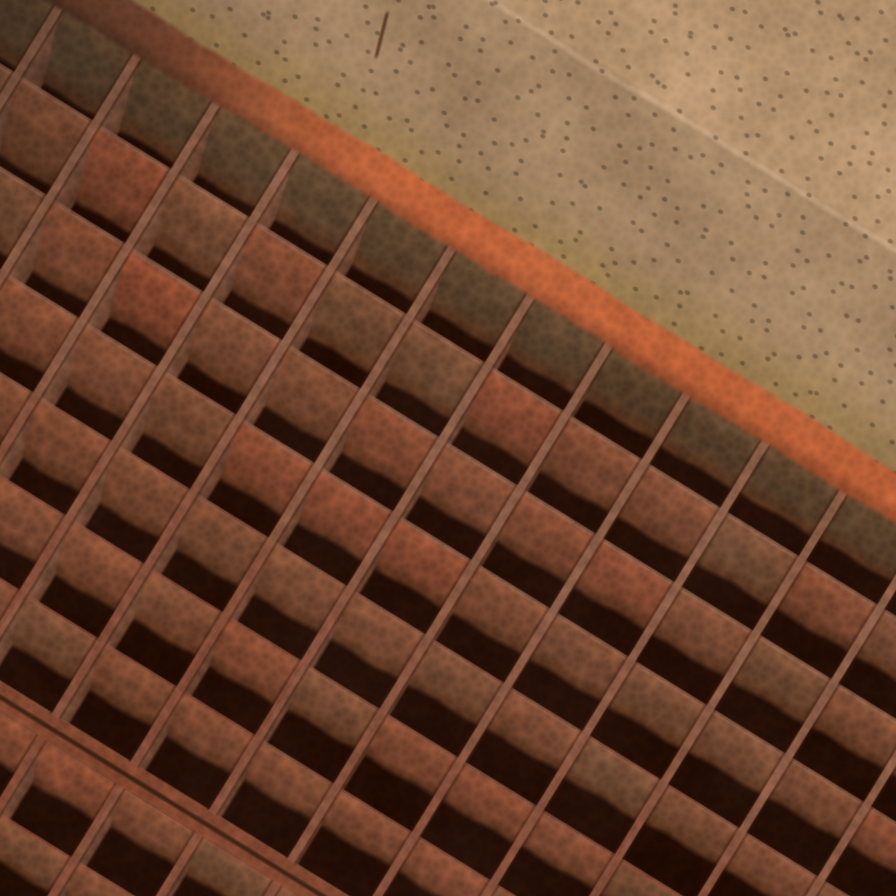
A Shadertoy shader for this texture:

```glsl
const vec3 HOLE = vec3(0.13, 0.05, 0.02);
const vec3 SHADE = vec3(0.32, 0.18, 0.10);
const vec3 RUST = vec3(0.46, 0.285, 0.20);
const vec3 EDGE = vec3(0.57, 0.385, 0.295);
const vec3 ORANGE = vec3(0.70, 0.36, 0.21);
const vec3 CONCRETE = vec3(0.66, 0.53, 0.40);
const vec3 MOSS = vec3(0.58, 0.46, 0.27);

const vec2 PITCH = vec2(0.1029, 0.0977);    // cell size along and across the rim
const vec2 ORIGIN = vec2(0.0602, -0.0352);  // corner of the first cell
const float SEAM = 0.662;                   // joint between two panels
const float SEAM_WIDTH = 0.028;

vec2 hash2(vec2 p) {
    return fract(sin(vec2(dot(p, vec2(127.1, 311.7)), dot(p, vec2(269.5, 183.3)))) * 43758.5);
}

// Distance to the nearest scattered point
float cellular(vec2 p) {
    vec2 base = floor(p);
    float nearest = 2.0;
    for (int y = -1; y <= 1; y++)
        for (int x = -1; x <= 1; x++) {
            vec2 n = base + vec2(x, y);
            nearest = min(nearest, length(n + hash2(n) - p));
        }
    return nearest;
}

// Smooth broad stains, about -1 to 1
float stains(vec2 p) {
    float sum = 0.0, amp = 0.5;
    for (int i = 0; i < 4; i++) {
        sum += amp * sin(p.x + 1.7 * sin(p.y)) * cos(p.y - 0.6 * p.x);
        p = mat2(1.5, 1.1, -1.1, 1.5) * p + 2.3;
        amp *= 0.6;
    }
    return sum;
}

float below(float x, float limit, float soft) {
    return 1.0 - smoothstep(limit - soft, limit + soft, x);
}

float band(float x, float lo, float hi, float soft) {
    return below(x, hi, soft) * (1.0 - below(x, lo, soft));
}

// Deep open cells: a front face, a side wall and the dark opening
vec3 grating(vec2 q, float grain, float soft) {
    vec2 g = q - vec2(0.0, q.y > SEAM ? SEAM_WIDTH : 0.0);
    vec2 cell = (g - ORIGIN) / PITCH;
    vec2 id = floor(cell), c = fract(cell);
    vec2 wear = hash2(id + 17.0);
    vec2 depth = vec2(max(0.32 - 0.30 * q.x, 0.005),
                      clamp(0.97 - 0.25 * q.x - 0.5 * q.y, 0.45, 0.93));
    depth.y += 0.025 * (wear.x - 0.5) + 0.012 * sin(c.x * 9.0 + wear.y * 6.0);

    // Face lit at its top edge, sinking into shadow
    float topRow = below(id.y, 0.5, 0.1);
    vec3 tint = mix(vec3(0.94, 1.0, 0.97), vec3(1.14, 0.99, 0.95), wear.y);
    vec3 base = mix(RUST * tint, vec3(0.36, 0.26, 0.175), topRow);
    float t = c.y / depth.y;
    vec3 face = mix(base * 1.13, base * 0.92, smoothstep(0.0, 0.6, t));
    face = mix(face, SHADE, 0.8 * smoothstep(0.65, 1.0, t));

    // Side wall widening away from the upper corner
    vec3 wall = mix(EDGE * 0.88, RUST * 0.82, c.x / depth.x);
    vec3 col = mix(face, wall, below(c.x / depth.x - t, 0.0, 0.08));
    float opening = (1.0 - below(c.x, depth.x, 0.025)) * (1.0 - below(c.y, depth.y, 0.045));
    col *= 0.82 + 0.36 * grain;
    col = mix(col, HOLE * (0.9 + 0.3 * grain), opening);

    // Slat edges, then the long bars over them
    vec2 line = abs(fract(cell + 0.5) - 0.5) * PITCH;
    float red = smoothstep(0.15, 0.55, q.y) * (0.5 + 0.5 * wear.x);
    vec3 metal = mix(EDGE, vec3(0.52, 0.27, 0.19), red * 0.75) * (0.85 + 0.25 * grain);
    col = mix(col, metal, 0.85 * below(line.y, 0.0026, soft));
    col = mix(col, HOLE * 1.6, 0.4 * below(line.x, 0.0075, 0.002));
    return mix(col, metal * 0.97, below(line.x, 0.0047, soft));
}

// Pitted slab with a moss strip near the rim and one raised joint
vec3 concrete(vec2 q, float grain, float stain) {
    vec3 col = CONCRETE * mix(1.07, 0.97, smoothstep(-0.295, -0.28, q.y));
    col = mix(col, MOSS, 0.75 * smoothstep(-0.15, -0.07, q.y + 0.025 * stain));
    col *= 0.93 + 0.14 * grain + 0.07 * stain;
    col += 0.07 * band(q.y + 0.004 * stain, -0.289, -0.283, 0.003);
    float pit = below(cellular(q * vec2(34.0, 42.0)), 0.10, 0.06);
    return col * (1.0 - 0.28 * pit);
}

void mainImage(out vec4 fragColor, in vec2 fragCoord) {
    vec2 p = fragCoord / iResolution.y;
    p.y = 1.0 - p.y;
    float soft = max(0.0015, 0.8 / iResolution.y);

    // Axes along the rim and down the bars
    vec2 q = vec2(dot(p, vec2(0.851, 0.525)), dot(p, vec2(-0.525, 0.851)));
    float grain = 0.6 * cellular(q * 95.0) + 0.5 * cellular(q * 43.0 + 5.0);
    float stain = stains(q * 13.0);

    vec3 col = grating(q, grain, soft);

    // Panel joint: paired red strips with a dark groove
    float joint = q.y - SEAM;
    vec3 strip = vec3(0.50, 0.27, 0.18) * (0.85 + 0.3 * grain);
    strip = mix(strip, SHADE * 0.75, below(abs(joint), 0.0025, 0.002));
    col = mix(col, strip, below(abs(joint), SEAM_WIDTH * 0.5, soft));

    // Painted rim, faded towards the left
    float ragged = q.y + 0.004 * stain;
    vec3 rim = mix(vec3(0.43, 0.26, 0.18), ORANGE, smoothstep(0.1, 0.5, q.x));
    rim *= (0.88 + 0.22 * grain) * mix(1.06, 0.82, smoothstep(-0.05, -0.026, q.y));
    col = mix(col, rim, below(ragged, -0.028, 0.004));
    col = mix(col, concrete(q, grain, stain), below(ragged, -0.077, 0.004));

    // Short scratch in the slab
    vec2 s = p - vec2(0.426, 0.039);
    float scratch = below(abs(s.x + 0.25 * s.y), 0.002, 0.002) * below(abs(s.y), 0.025, 0.004);
    col = mix(col, SHADE, 0.8 * scratch);

    // Dim corner
    col *= 1.0 - 0.2 * below(length(p), 0.18, 0.18);
    fragColor = vec4(clamp(col + 0.02 * stain, 0.0, 1.0), 1.0);
}
```
